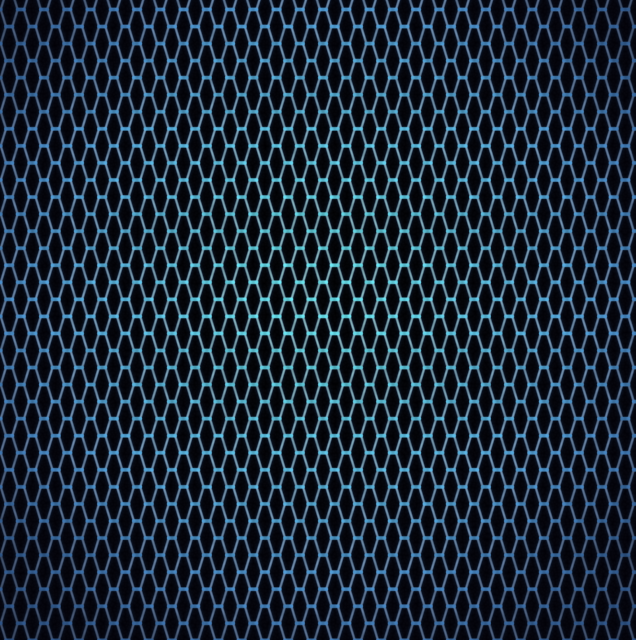
A Shadertoy shader for this pattern:

```glsl
// Glowing blue wire mesh of tall hexagons on black, teal in the middle and violet at the corners.

// Lattice, in units of the canvas height
const vec2  PERIOD     = vec2(0.03633, 0.05328); // one joint to the next, across and down
const vec2  ANCHOR     = vec2(0.3958, 0.6655);   // centre of one joint
const float BAR_HALF   = 0.0050;                 // half length of a twisted joint
const float BAR_WIDTH  = 0.0028;                 // half thickness of a joint
const float SIDE_WIDTH = 0.0017;                 // half thickness of a slanted wire
const float SOFTNESS   = 0.0015;
const float HALO_SIZE  = 0.0022;

// Light
const vec2  GLOW_CENTRE = vec2(0.5, 0.55);
const float GLOW_RADIUS = 0.42;
const vec3  BAR_INNER   = vec3(0.37, 0.80, 0.84);
const vec3  BAR_OUTER   = vec3(0.24, 0.43, 0.72);
const vec3  SIDE_INNER  = vec3(0.50, 0.66, 0.69);
const vec3  SIDE_OUTER  = vec3(0.37, 0.45, 0.61);
const vec3  HALO_COLOUR = vec3(0.03, 0.09, 0.16);
const vec3  BACK_INNER  = vec3(0.008, 0.009, 0.016);
const vec3  BACK_OUTER  = vec3(0.014, 0.012, 0.042);

// Wear
const float GRAIN_SCALE  = 210.0;
const float GRAIN_AMOUNT = 0.025;
const float WIRE_WEAR    = 0.06;
const float JOINT_PINCH  = 0.07;

float segmentDistance(vec2 p, vec2 a, vec2 b) {
    vec2 ab = b - a;
    float t = clamp(dot(p - a, ab) / dot(ab, ab), 0.0, 1.0);
    return length(p - a - t * ab);
}

vec2 hash2(vec2 p) {
    p = vec2(dot(p, vec2(127.1, 311.7)), dot(p, vec2(269.5, 183.3)));
    return fract(sin(p) * 43758.55);
}

// Distance to the nearest of the scattered cell points
float cellularNoise(vec2 p) {
    vec2 cell = floor(p);
    float nearest = 2.0;
    for (int y = -1; y <= 1; y++)
        for (int x = -1; x <= 1; x++) {
            vec2 neighbour = cell + vec2(x, y);
            nearest = min(nearest, length(neighbour + hash2(neighbour) - p));
        }
    return nearest;
}

float lineMask(float distanceToLine, float halfWidth, float blur) {
    return 1.0 - smoothstep(halfWidth - blur, halfWidth + blur, distanceToLine);
}

void mainImage(out vec4 fragColor, in vec2 fragCoord) {
    vec2 uv = fragCoord / iResolution.y;
    float blur = max(SOFTNESS, 0.6 / iResolution.y);

    // Fold the lattice into one quarter, with a joint at two opposite corners
    vec2 quarter = 0.5 * PERIOD;
    vec2 q = abs(mod(uv - ANCHOR + quarter, PERIOD) - quarter);
    vec2 barEnd = vec2(BAR_HALF, 0.0);
    float side = segmentDistance(q, barEnd, quarter - barEnd);
    vec2 joint = q.y < quarter.y - q.y ? q : quarter - q;
    float bar = segmentDistance(joint, vec2(0.0), barEnd);

    // Radial light, plus a dimming toward the corners
    vec2 fromCentre = uv - GLOW_CENTRE * vec2(iResolution.x / iResolution.y, 1.0);
    float radiusSq = dot(fromCentre, fromCentre);
    float glow = exp(-radiusSq / (GLOW_RADIUS * GLOW_RADIUS));
    float dimming = 1.0 - 0.35 * smoothstep(0.12, 0.5, radiusSq);

    // Uneven wire brightness, and a slight pinch in the middle of each joint
    float wear = sin(uv.x * 173.0 + 2.0 * sin(uv.y * 91.0))
               + 0.5 * sin(uv.y * 419.0 + uv.x * 257.0);
    float wire = 1.0 + WIRE_WEAR * wear;
    float pinch = 1.0 - JOINT_PINCH * cos(3.1416 * min(joint.x / BAR_HALF, 1.0));

    // Dark ground with fine grain, then halo, slanted wires and joints
    float grain = 0.5 - cellularNoise(uv * GRAIN_SCALE);
    vec3 colour = mix(BACK_OUTER, BACK_INNER, glow);
    colour += GRAIN_AMOUNT * grain * vec3(0.7, 0.8, 1.0);
    colour += HALO_COLOUR * dimming * exp(-max(min(side, bar) - SIDE_WIDTH, 0.0) / HALO_SIZE);
    vec3 sideColour = mix(SIDE_OUTER, SIDE_INNER, glow) * dimming * wire;
    vec3 barColour = mix(BAR_OUTER, BAR_INNER, glow) * dimming * wire * pinch;
    colour = mix(colour, sideColour, lineMask(side, SIDE_WIDTH, blur));
    colour = mix(colour, barColour, lineMask(bar, BAR_WIDTH, blur));

    fragColor = vec4(clamp(colour, 0.0, 1.0), 1.0);
}
```
